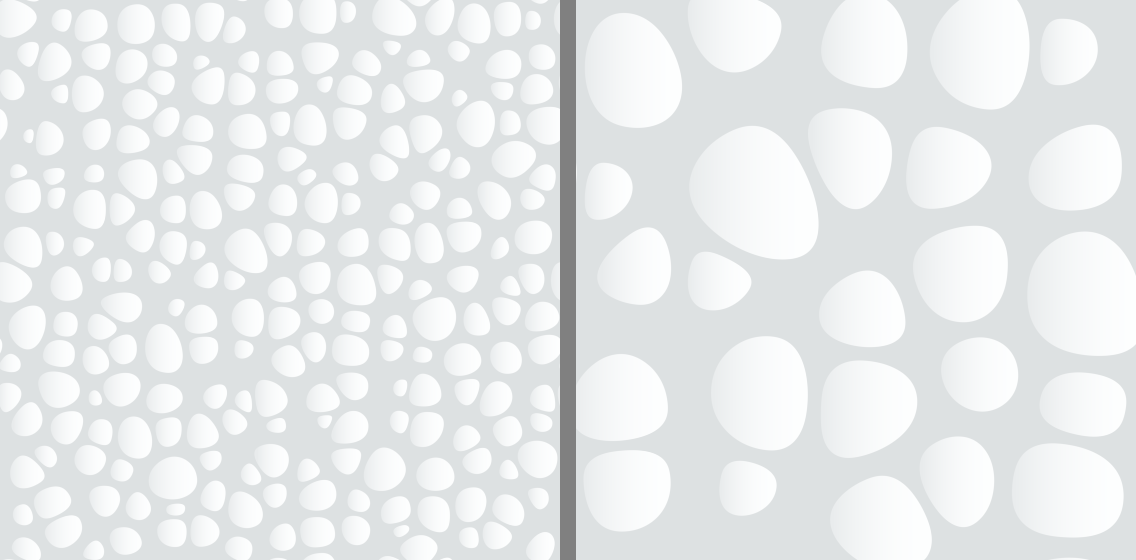
Left: the whole. Right: its middle third, enlarged.
Reproduce this pattern procedurally as a Shadertoy shader.

```glsl
// Scattered smooth white pebbles, shaded from left to right, on pale grey; tiles seamlessly.

const float CELLS = 15.0;       // pebbles along each side of the tile
const float JITTER = 0.62;      // spread of the centres, in cells
const float GAP = 0.03;         // margin kept around each pebble, in cells
const float MAX_STRETCH = 1.9;  // soft limit on elongation

const vec3 GROUND = vec3(0.868, 0.882, 0.886);
const vec3 SHADE = vec3(0.910, 0.922, 0.926);
const vec3 LIGHT = vec3(0.992, 0.996, 0.997);

// Sine hash that wraps around the tile
float hash(vec2 cell, float seed) {
    vec2 wrapped = mod(cell, CELLS);
    return fract(sin(dot(wrapped, vec2(127.1, 311.7)) + seed) * 43758.5453);
}

// Pebble centre in xy, relative weight in z
vec3 pebbleSite(vec2 cell) {
    vec2 offset = vec2(hash(cell, 1.7), hash(cell, 5.3)) - 0.5;
    return vec3(cell + 0.5 + JITTER * offset, mix(0.35, 1.3, hash(cell, 9.1)));
}

// Rounded, weighted Voronoi cell: signed distance in x (positive inside),
// horizontal position across the pebble (0 left, 1 right) in y
vec2 pebble(vec2 p, vec2 cell) {
    vec3 site = pebbleSite(cell);
    vec2 q = p - site.xy;
    float radius = length(q);
    float nearest = 10.0;
    vec3 total = vec3(0.0);     // gauge cubed: at p, to the right, to the left

    for (int y = -1; y <= 1; y++)
    for (int x = -1; x <= 1; x++) {
        if (x == 0 && y == 0) continue;
        vec3 other = pebbleSite(cell + vec2(x, y));
        vec2 toOther = other.xy - site.xy;
        float spacing = length(toOther);
        vec2 n = toOther / spacing;
        float border = max(spacing * site.z / (site.z + other.z) - GAP, 0.04);
        vec3 reach = max(vec3(dot(q, n), n.x, -n.x), 0.0) / border;
        total += reach * reach * reach;
        nearest = min(nearest, border);
    }

    // A circular term keeps the outline round
    vec3 circle = vec3(radius, 1.0, 1.0) / (MAX_STRETCH * nearest);
    total += circle * circle * circle;

    vec3 gauge = pow(total, vec3(1.0 / 3.0));
    float dist = (radius + 1e-4) / (gauge.x + 1e-4) - radius;
    float left = 1.0 / gauge.z;
    float right = 1.0 / gauge.y;
    return vec2(dist, clamp((q.x + left) / (left + right), 0.0, 1.0));
}

void mainImage(out vec4 fragColor, in vec2 fragCoord) {
    vec2 p = fragCoord / iResolution.xy * CELLS;
    float pixel = CELLS / min(iResolution.x, iResolution.y);
    vec2 home = floor(p);

    // Keep the pebble that reaches deepest at this point
    vec2 best = vec2(-10.0, 0.0);
    for (int y = -1; y <= 1; y++)
    for (int x = -1; x <= 1; x++) {
        vec2 candidate = pebble(p, home + vec2(x, y));
        if (candidate.x > best.x) best = candidate;
    }

    // Gradient across the stone with a smooth edge
    float glow = best.y * (2.0 - best.y);
    vec3 stone = mix(SHADE, LIGHT, glow);
    float cover = smoothstep(-0.7 * pixel, 0.7 * pixel, best.x);
    fragColor = vec4(mix(GROUND, stone, cover), 1.0);
}
```
